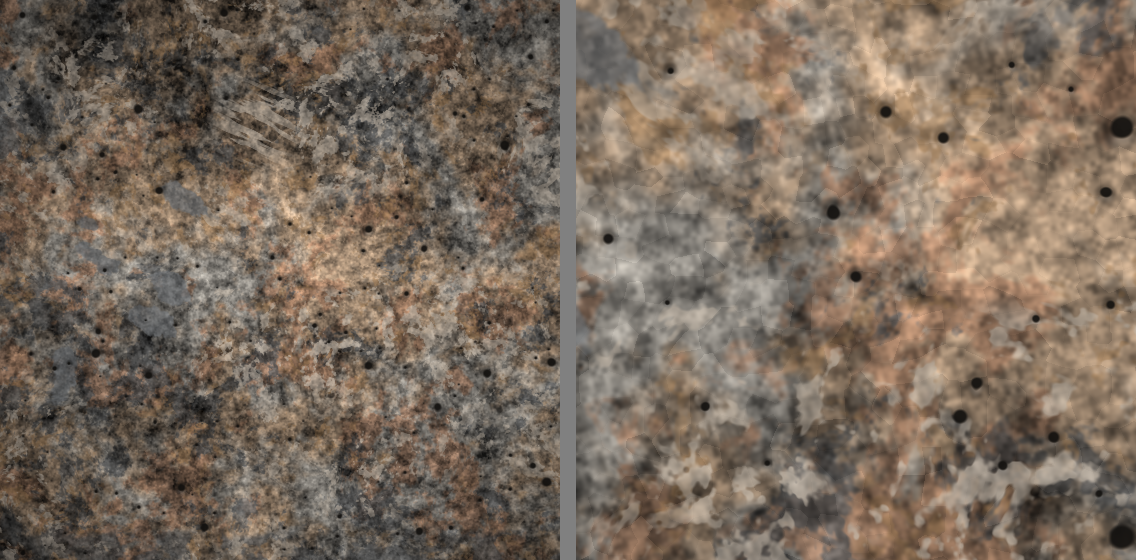
Left, the full canvas; right, a detail of the centre.
Write a WebGL 2 fragment shader that draws this texture.

```glsl
#version 300 es
precision highp float;
// Weathered concrete with rust stains, dark crust, pale flaking and small pits.

uniform vec2 u_resolution;
out vec4 fragColor;

float hash(vec2 p) {
    vec3 q = fract(p.xyx * 0.1031);
    q += dot(q, q.yzx + 33.33);
    return fract((q.x + q.y) * q.z);
}

vec2 hash2(vec2 p) {
    return vec2(hash(p + 11.7), hash(p + 57.3));
}

float valueNoise(vec2 p) {
    vec2 i = floor(p), f = fract(p);
    f = f * f * (3.0 - 2.0 * f);
    float low = mix(hash(i), hash(i + vec2(1, 0)), f.x);
    float high = mix(hash(i + vec2(0, 1)), hash(i + vec2(1, 1)), f.x);
    return mix(low, high, f.y);
}

// Layered noise, normalised to 0..1; each octave is turned to hide the grid.
float fbm(vec2 p, int octaves, float gain) {
    float sum = 0.0, total = 0.0, weight = 1.0;
    for (int i = 0; i < octaves; i++) {
        sum += weight * valueNoise(p);
        total += weight;
        weight *= gain;
        p = mat2(1.6, 1.2, -1.2, 1.6) * p + 17.3;
    }
    return sum / total;
}

// Nearest cell point: offset in xy, distance in z, random value of the cell in w.
vec4 cellular(vec2 p) {
    vec4 nearest = vec4(0, 0, 8, 0);
    for (int y = -1; y <= 1; y++)
    for (int x = -1; x <= 1; x++) {
        vec2 id = floor(p) + vec2(x, y);
        vec2 offset = p - id - 0.15 - 0.7 * hash2(id);
        float d = length(offset);
        if (d < nearest.z) nearest = vec4(offset, d, hash(id + 5.1));
    }
    return nearest;
}

// Dark round holes with a soft halo and a lit lower rim.
vec3 addPits(vec3 color, vec2 uv, float scale, float share, float maxRadius) {
    vec4 cell = cellular(uv * scale);
    float present = step(cell.w, share);
    float size = cell.w / share;
    float radius = maxRadius * mix(0.35, 1.0, size * size);
    float d = cell.z * (0.8 + 0.4 * valueNoise(uv * scale * 7.0));
    float blur = 0.2 * radius + scale / u_resolution.y;
    float hole = 1.0 - smoothstep(radius - blur, radius + blur * 0.5, d);
    float halo = 1.0 - smoothstep(radius, radius * 2.4, d);
    float rim = halo * (1.0 - hole) * smoothstep(0.2, 1.0, -cell.y / max(cell.z, 0.001));
    color *= 1.0 - 0.28 * halo * present;
    color += 0.13 * rim * present;
    return mix(color, vec3(0.075, 0.068, 0.06), 0.92 * hole * present);
}

// A few smeared blue-grey scars with ragged outlines.
vec3 addScars(vec3 color, vec2 uv, float ragged, float grain) {
    for (int i = 0; i < 6; i++) {
        vec2 seed = vec2(float(i), 3.0);
        vec2 d = uv - mix(vec2(0.08, 0.3), vec2(0.65, 0.9), hash2(seed));
        float angle = 1.2 + 1.6 * hash(seed + 9.0);
        vec2 along = vec2(cos(angle), sin(angle));
        vec2 q = vec2(dot(d, along), dot(d, vec2(-along.y, along.x)));
        float shape = length(q / vec2(0.042, 0.02)) + 2.6 * (ragged - 0.5);
        float mask = 1.0 - smoothstep(0.75, 1.0, shape);
        vec3 scar = vec3(0.41, 0.42, 0.43) * (0.7 + 0.6 * grain);
        color = mix(color, scar, 0.75 * mask);
    }
    return color;
}

// Short pale scrapes inside a round area.
float scrapes(vec2 d, vec2 along, float radius) {
    vec2 q = vec2(dot(d, along), dot(d, vec2(-along.y, along.x)));
    float lines = fbm(q * vec2(16.0, 95.0), 3, 0.6);
    return smoothstep(0.5, 0.62, lines) * (1.0 - smoothstep(0.3, 1.0, length(d) / radius));
}

void main() {
    vec2 uv = gl_FragCoord.xy / u_resolution.y;
    vec2 bend = vec2(fbm(uv * 9.0, 3, 0.5), fbm(uv * 9.0 + 31.0, 3, 0.5)) - 0.5;
    vec2 warped = uv + 0.04 * bend;

    // Tone from coarse clouds down to fine grain
    float broad = fbm(warped * 3.5, 4, 0.55);
    float patches = fbm(warped * 16.0 + 7.0, 5, 0.65);
    float grain = fbm(uv * 75.0 + 3.0, 3, 0.8);
    float flake = cellular(warped * 70.0).w;
    float tone = 0.38 + 0.42 * (broad - 0.5) + 0.48 * (patches - 0.5)
               + 0.58 * (grain - 0.5) + 0.09 * (flake - 0.5);

    // Grey stone stained brown and rust
    float stain = smoothstep(0.4, 0.6, fbm(warped * 6.0 + 19.0, 5, 0.7));
    float rust = smoothstep(0.53, 0.64, fbm(warped * 9.0 + 83.0, 6, 0.72));
    vec3 tint = mix(vec3(1.03, 1.0, 0.95), vec3(1.16, 0.99, 0.82), stain);
    tint = mix(tint, vec3(1.12, 0.84, 0.66), 0.75 * rust);
    vec3 color = max(tone, 0.07) * tint;

    // Ochre specks, dark crust and a crusted lower strip
    float specks = smoothstep(0.57, 0.68, fbm(warped * 38.0 + 29.0, 4, 0.7));
    color = mix(color, vec3(0.53, 0.41, 0.28) * (0.6 + 0.8 * grain), 0.55 * specks * stain);
    float crust = smoothstep(0.55, 0.64, fbm(warped * 11.0 + 43.0, 6, 0.74));
    float strip = 1.0 - smoothstep(0.045, 0.065, uv.y + 0.06 * (patches - 0.5));
    crust = max(crust, strip * smoothstep(0.44, 0.54, patches));
    color = mix(color, vec3(0.62, 0.63, 0.64) * tone, 0.75 * crust);

    // Pale flaking and scrapes
    float flaking = smoothstep(0.54, 0.65, fbm(warped * 42.0 + 71.0, 4, 0.68));
    flaking *= smoothstep(0.42, 0.6, fbm(warped * 5.0 + 61.0, 4, 0.6));
    float pale = max(0.72 * flaking, 0.7 * scrapes(uv - vec2(0.46, 0.78), vec2(0.9, -0.43), 0.11));
    color = mix(color, vec3(0.66, 0.62, 0.57) * (0.7 + 0.6 * grain), pale);

    color = addScars(color, uv, patches, grain);
    color = addPits(color, uv, 13.0, 0.2, 0.12);
    color = addPits(color, uv + 4.7, 30.0, 0.13, 0.14);

    // Darker towards the border
    vec2 fromCenter = gl_FragCoord.xy / u_resolution - vec2(0.55, 0.46);
    color *= 1.06 - 0.75 * dot(fromCenter, fromCenter);
    fragColor = vec4(clamp(color, 0.0, 1.0), 1.0);
}
```
